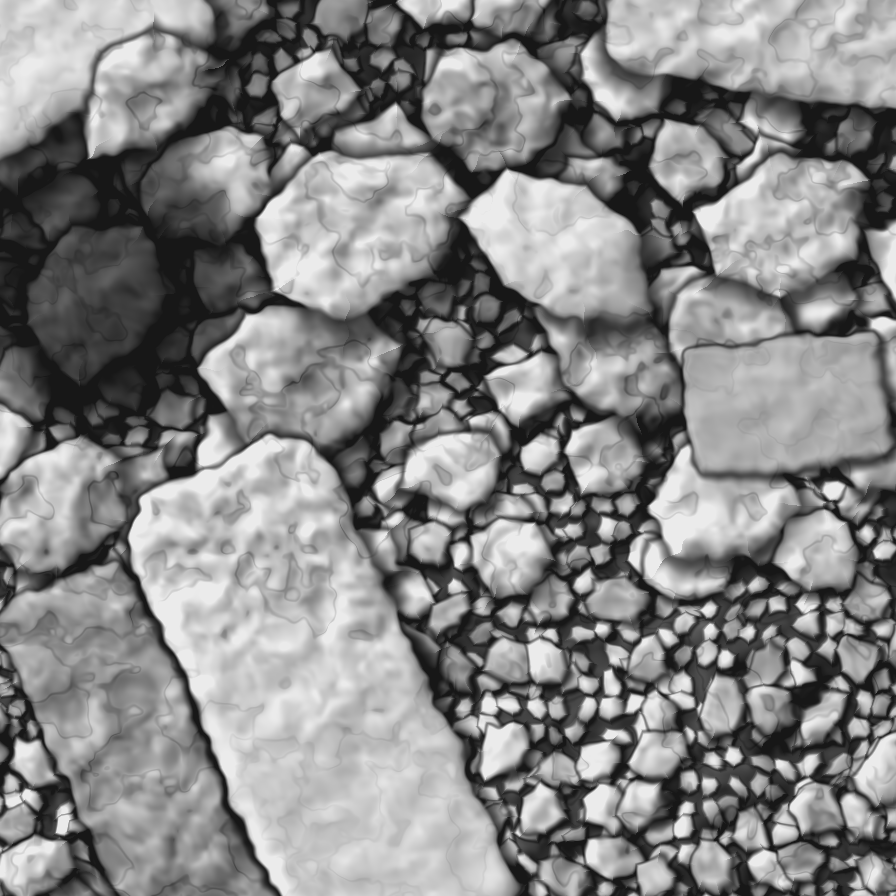
Write a Shadertoy shader that draws this texture.

```glsl
// Draws a grey heap of broken rubble: pebbles, boulders, pale slabs and a dark hollow.

const float TAU = 6.28318;
const float EDGE = 0.0026;
const vec2 LIGHT = vec2(-0.75, 0.66);

float hash(vec2 p) {
    return fract(sin(dot(p, vec2(127.1, 311.7))) * 43758.5453);
}

float noise(vec2 p) {
    vec2 i = floor(p), f = fract(p);
    f = f * f * (3.0 - 2.0 * f);
    return mix(mix(hash(i), hash(i + vec2(1, 0)), f.x),
               mix(hash(i + vec2(0, 1)), hash(i + vec2(1, 1)), f.x), f.y);
}

float fbm(vec2 p) {
    float sum = 0.0, gain = 0.55;
    for (int i = 0; i < 3; i++) {
        sum += gain * noise(p);
        p = p * 2.03 + 17.3;
        gain *= 0.52;
    }
    return sum;
}

mat2 turn(float a) {
    return mat2(cos(a), -sin(a), sin(a), cos(a));
}

// Shapes return the signed distance in x and the outward direction in yz.
vec3 chippedShape(vec2 p, vec2 size, float angle, float seed) {
    mat2 r = turn(angle);
    vec2 q = r * p / size, facing = vec2(0, 1);
    float d = -10.0;
    for (float k = 0.0; k < 7.0; k++) {
        float a = TAU * (k + 0.7 * hash(vec2(seed, k))) / 7.0;
        vec2 n = vec2(cos(a), sin(a));
        float side = dot(q, n) - mix(0.78, 1.0, hash(vec2(k, seed + 3.0)));
        if (side > d) { d = side; facing = n; }
    }
    return vec3(d * min(size.x, size.y), normalize(facing / size) * r);
}

vec3 slabShape(vec2 p, vec2 halfSize, float angle, float corner) {
    mat2 r = turn(angle);
    vec2 q = r * p, b = abs(q) - halfSize + corner;
    float inner = max(b.x, b.y);
    float d = length(max(b, 0.0)) + min(inner, 0.0) - corner;
    vec2 n = inner > 0.0 ? normalize(max(b, 0.0)) : step(b.yx, b);
    return vec3(d, (sign(q) * n) * r);
}

// Lays one shaded stone over what lies beneath, with its contact shadow.
float lay(float under, vec3 shape, float body, float bevel) {
    float d = shape.x, lit = dot(shape.yz, LIGHT);
    float reach = bevel * (0.9 - 0.5 * lit);
    float ground = under * mix(0.32, 1.0, smoothstep(0.0, reach, d));
    float rim = 1.0 - smoothstep(0.0, bevel, -d);
    float tone = body + rim * lit * (lit > 0.0 ? 0.12 : 0.32);
    tone -= 0.14 * smoothstep(-0.007, 0.0, d);
    return mix(ground, tone, smoothstep(EDGE, -EDGE, d));
}

float boulder(float under, vec2 p, vec2 size, float angle, float seed, float body) {
    float slope = clamp(dot(p, LIGHT) / size.y, -1.0, 1.0);
    vec3 shape = chippedShape(p, size, angle, seed);
    return lay(under, shape, body + 0.11 * slope, 0.34 * min(size.x, size.y));
}

// Jittered grid of stones; coverage holds the share of filled cells low and high.
float scatter(float under, vec2 p, float cells, float seed, vec2 coverage, float relief) {
    vec2 home = floor(p * cells);
    for (float j = 1.0; j >= -1.0; j--) {
        for (float i = -1.0; i <= 1.0; i++) {
            vec2 id = home + vec2(i, j);
            vec2 rnd = vec2(hash(id + seed), hash(id + seed + 41.7));
            vec2 center = (id + 0.5 + 0.6 * (rnd - 0.5)) / cells;
            float fill = mix(coverage.x, coverage.y, smoothstep(0.1, 0.6, center.y));
            float pick = hash(id + seed + 73.1);
            if (pick > fill) continue;
            vec2 size = mix(vec2(0.42, 0.32), vec2(0.6, 0.5), rnd) / cells;
            float angle = 2.6 * (hash(id + seed + 9.4) - 0.5);
            float body = mix(0.62, 0.87, hash(id + seed + 5.2)) + relief;
            under = boulder(under, p - center, size, angle, pick * 50.0, body);
        }
    }
    return under;
}

void mainImage(out vec4 fragColor, in vec2 fragCoord) {
    vec2 uv = fragCoord / iResolution.y;

    // Ragged outlines and weathered surface
    vec2 p = uv + 0.022 * (vec2(fbm(uv * 17.0), fbm(uv * 17.0 + 37.0)) - 0.5);
    p += 0.006 * (vec2(noise(uv * 70.0), noise(uv * 70.0 + 11.0)) - 0.5);
    float grain = fbm(p * 25.0);
    float relief = 1.0 * (grain - fbm(p * 25.0 + 0.35 * LIGHT));
    relief -= 0.12 * (1.0 - smoothstep(0.0, 0.05, abs(grain - 0.42)));
    relief += 0.25 * (fbm(p * 9.0 + 5.0) - 0.45);

    // Loose rubble, small to large
    float tone = 0.2 + 0.4 * relief;
    tone = scatter(tone, p, 36.0, 3.0, vec2(1.0, 0.9), relief);
    tone = scatter(tone, p, 17.0, 19.0, vec2(0.6, 0.65), relief);
    tone *= mix(1.0, 0.72, smoothstep(0.45, 0.7, p.y));
    tone = scatter(tone, p, 9.5, 31.0, vec2(0.3, 0.7), relief);
    tone = scatter(tone, p, 5.5, 57.0, vec2(0.0, 0.5), relief - 0.06);

    // Dark hollow
    float hollow = length((p - vec2(0.12, 0.68)) / vec2(0.17, 0.18));
    tone *= mix(0.34, 1.0, smoothstep(0.7, 1.15, hollow));

    // Large boulders
    tone = boulder(tone, p - vec2(0.55, 0.88), vec2(0.09, 0.08), 0.3, 4.0, 0.56 + relief);
    tone = boulder(tone, p - vec2(0.34, 0.58), vec2(0.12, 0.09), 0.5, 8.0, 0.62 + relief);
    tone = boulder(tone, p - vec2(0.40, 0.74), vec2(0.13, 0.09), 0.2, 15.0, 0.76 + relief);
    tone = boulder(tone, p - vec2(0.63, 0.72), vec2(0.12, 0.07), -0.5, 23.0, 0.79 + 0.6 * relief);
    tone = boulder(tone, p - vec2(0.88, 0.75), vec2(0.10, 0.09), 0.4, 29.0, 0.75 + relief);

    // Slabs
    tone = lay(tone, slabShape(p - vec2(0.88, 0.55), vec2(0.11, 0.07), 0.1, 0.012), 0.68 + 0.3 * relief, 0.012);
    tone = lay(tone, slabShape(p - vec2(0.9, 0.99), vec2(0.22, 0.1), -0.16, 0.03), 0.78 + 0.7 * relief, 0.035);
    tone = lay(tone, slabShape(p - vec2(-0.08, 0.95), vec2(0.3, 0.15), 0.48, 0.03), 0.81 + 0.4 * relief, 0.025);
    tone = boulder(tone, p - vec2(0.17, 0.9), vec2(0.09, 0.065), 0.6, 12.0, 0.6 + relief);
    tone = lay(tone, slabShape(p - vec2(0.16, 0.13), vec2(0.08, 0.24), 0.41, 0.03), 0.56 + 0.8 * relief, 0.02);
    vec3 ramp = slabShape(p - vec2(0.358, 0.2), vec2(0.125, 0.31), 0.41, 0.07);
    float brightRim = smoothstep(0.03, 0.008, -ramp.x) * smoothstep(0.3, -0.3, ramp.y);
    float rough = mix(0.35, 1.0, smoothstep(0.12, 0.4, p.y));
    tone = lay(tone, ramp, 0.77 + rough * relief + 0.13 * brightRim, 0.02);

    fragColor = vec4(vec3(clamp(tone, 0.09, 0.92)), 1.0);
}
```
